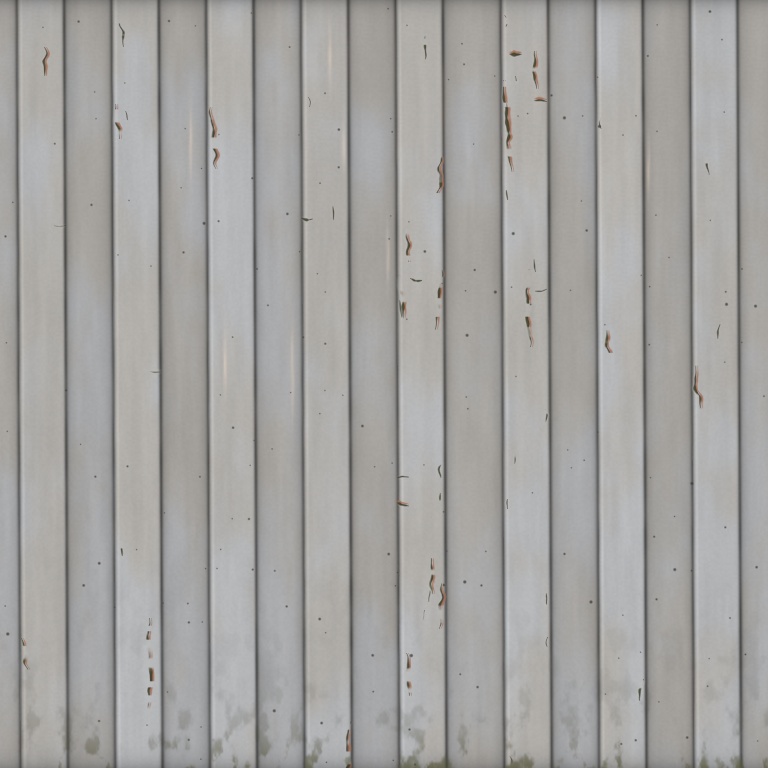
This texture is drawn by a WebGL 1 fragment shader. Its source:

```glsl
precision highp float;
// Grey painted corrugated steel wall: eight upright ribs, a wider seam, scratches, rust and grime.
uniform vec2 u_resolution;

#define PITCH 0.1233        // rib spacing
#define RIB_WIDTH 0.0612
#define FIRST_EDGE 0.0245   // left edge of the first rib
#define SEAM_X 0.610        // the recess here is wider than the rest
#define SEAM_EXTRA 0.0136
#define LEAN 0.005          // sideways drift of the ribs over the height
#define LINE_WIDTH 0.0027
#define SHADOW_WIDTH 0.0065
#define SCRATCHES 54
#define STREAKS 9
#define RIB_PAINT vec3(0.700, 0.695, 0.690)
#define RECESS_PAINT vec3(0.667, 0.660, 0.653)

float hash(vec2 p) {
  return fract(sin(dot(p, vec2(127.1, 311.7))) * 43758.5453);
}

float noise(vec2 p) {
  vec2 i = floor(p), f = fract(p);
  f = f * f * (3.0 - 2.0 * f);
  return mix(mix(hash(i), hash(i + vec2(1, 0)), f.x),
             mix(hash(i + vec2(0, 1)), hash(i + vec2(1, 1)), f.x), f.y);
}

float fbm(vec2 p) {
  float sum = 0.0, amp = 0.5;
  for (int i = 0; i < 4; i++) {
    sum += amp * noise(p);
    p = p * 2.03 + 17.3;
    amp *= 0.5;
  }
  return sum;
}

// Uneven paint: broad cool and warm patches, vertical runs and fine grain.
vec3 weather(vec3 paint, vec2 p, float id) {
  float patches = fbm(p * vec2(14.0, 7.0) + id * 5.1);
  float runs = fbm(p * vec2(90.0, 9.0));
  float grain = noise(p * 380.0);
  float cool = smoothstep(0.35, 0.65, patches + 0.12 * (0.5 - p.y));
  paint *= mix(vec3(1.0, 0.992, 0.975), vec3(0.995, 1.01, 1.03), cool);
  return paint * (1.0 + 0.09 * (patches - 0.47) + 0.08 * (runs - 0.47)
                  + 0.025 * (grain - 0.5));
}

// Dark creases at both rib edges, with soft shadow falling into the recess.
float creases(float rise, float fall, float y, float id) {
  float wear = 0.85 + 0.3 * noise(vec2(id * 7.0, y * 30.0));
  float lineL = exp(-rise * rise / (LINE_WIDTH * LINE_WIDTH));
  float lineR = exp(-fall * fall / (LINE_WIDTH * LINE_WIDTH));
  float shadowL = exp(-max(-rise, 0.0) / SHADOW_WIDTH) * smoothstep(0.003, -0.001, rise);
  float shadowR = exp(-max(fall, 0.0) / SHADOW_WIDTH) * smoothstep(-0.003, 0.001, fall);
  float glint = exp(-pow((rise - 0.0055) / 0.0018, 2.0));
  return 1.0 - wear * (0.27 * lineL + 0.32 * lineR)
             - 0.20 * shadowL - 0.21 * shadowR + 0.06 * glint;
}

// Ragged bent scrapes on the ribs, thickest on the two beside the seam.
vec3 scratch(vec3 col, vec2 p, float px) {
  for (int i = 0; i < SCRATCHES; i++) {
    float n = float(i);
    float h1 = hash(vec2(n, 1.7)), h2 = hash(vec2(n, 5.3));
    float h3 = hash(vec2(n, 9.1)), h4 = hash(vec2(n, 13.9));
    float rib = i < 26 ? 4.0 + step(0.5, h4) : floor(8.0 * h4);
    float across = 0.05 + 0.40 * smoothstep(0.2, 0.8, h1);
    vec2 q = p - vec2(FIRST_EDGE + (rib + across) * PITCH, h2);
    float len = 0.006 + 0.055 * h3 * h3 * h3;
    if (mod(n, 6.0) < 0.5) {
      q = q.yx;
      len = 0.008;
    }
    float t = q.y / len;
    if (abs(t) < 1.0) {
      float bend = (h1 - 0.6) * 0.25 * q.y + (h4 - 0.5) * 0.12 * len * t * t
                 + 0.005 * (noise(vec2(q.y * 90.0, n)) - 0.5);
      float ragged = noise(p * vec2(260.0, 150.0) + n);
      float width = (0.0004 + 0.0016 * h3) * (1.0 - t * t) * (0.25 + 1.3 * ragged);
      float d = abs(q.x - bend) - width;
      float gaps = smoothstep(0.2, 0.45, noise(vec2(p.y * 110.0, n * 3.0)));
      float dark = smoothstep(px, -px, d) * gaps;
      float rust = smoothstep(px, -px, abs(q.x - bend - 0.0025) - 1.2 * width)
                 * step(0.62, h3) * gaps;
      float halo = smoothstep(0.004, 0.0, d) * (1.0 - t * t);
      col = mix(col, vec3(0.75, 0.74, 0.72), 0.3 * halo);
      col = mix(col, vec3(0.64, 0.40, 0.30), 0.75 * rust);
      col = mix(col, mix(vec3(0.15, 0.15, 0.13), vec3(0.25, 0.26, 0.16), ragged), 0.85 * dark);
    }
  }
  return col;
}

// Pale vertical rubs, mostly on the upper half.
vec3 rub(vec3 col, vec2 p) {
  for (int i = 0; i < STREAKS; i++) {
    float n = float(i) + 80.0;
    vec2 q = p - vec2(hash(vec2(n, 2.2)), 0.45 + 0.5 * hash(vec2(n, 4.6)));
    q /= vec2(0.0025, 0.025 + 0.035 * hash(vec2(n, 6.4)));
    float amount = exp(-dot(q, q)) * (0.4 + 0.6 * noise(p * vec2(400.0, 40.0)));
    col = mix(col, vec3(0.86, 0.80, 0.74), 0.7 * amount);
  }
  return col;
}

// Small dark specks, one at most in each cell.
float speck(vec2 p, float px) {
  vec2 cell = floor(p * 44.0);
  vec2 centre = (cell + 0.2 + 0.6 * vec2(hash(cell), hash(cell + 31.0))) / 44.0;
  float radius = 0.0006 + 0.0014 * pow(hash(cell + 57.0), 3.0);
  return smoothstep(px, -px, length(p - centre) - radius) * step(0.9, hash(cell + 73.0));
}

void main() {
  vec2 uv = gl_FragCoord.xy / u_resolution;
  float px = 1.0 / min(u_resolution.x, u_resolution.y);
  vec2 p = vec2(uv.x + LEAN * (uv.y - 0.5), uv.y);
  vec2 wall = p;
  p.x -= clamp(p.x - SEAM_X, 0.0, SEAM_EXTRA);

  // Signed distances from the two edges of the nearest rib.
  float s = (p.x - FIRST_EDGE) / PITCH;
  float id = floor(s), f = fract(s) * PITCH;
  float rise = f - PITCH * step(0.75 * PITCH, f);
  float fall = f - RIB_WIDTH;
  float onRib = smoothstep(-px, px, min(rise, -fall));

  vec3 col = weather(mix(RECESS_PAINT, RIB_PAINT, onRib), wall, id + 0.5 * onRib);
  col *= 1.0 + 0.03 * (hash(vec2(id, onRib)) - 0.5);
  col = rub(col, wall);
  col *= creases(rise, fall, p.y, id);
  col = scratch(col, p, px);
  col = mix(col, vec3(0.24, 0.23, 0.21), 0.75 * speck(wall, px));

  // Grime along the top and bottom, with a little moss at the foot.
  float dirt = fbm(wall * vec2(50.0, 30.0));
  col *= 1.0 - 0.22 * exp(-(1.0 - uv.y) / 0.010) - 0.20 * exp(-uv.y / 0.012);
  col *= 1.0 - 0.12 * smoothstep(0.5, 0.7, dirt) * exp(-uv.y / 0.12);
  float moss = smoothstep(0.58, 0.72, dirt + 0.08 * exp(-uv.y / 0.02)) * exp(-uv.y / 0.03);
  col = mix(col, vec3(0.36, 0.36, 0.24), 0.7 * moss);
  gl_FragColor = vec4(col, 1.0);
}
```
